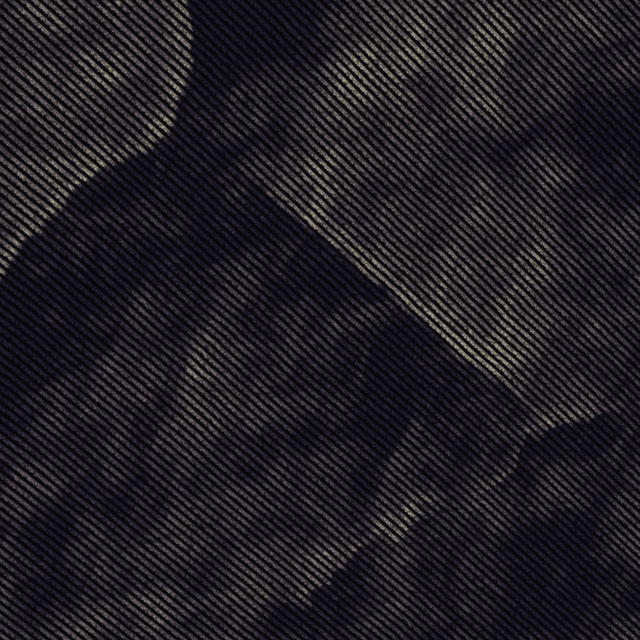
A Shadertoy shader for this texture:

```glsl
// Dark pinstriped cloth with diagonal threads, lit crests and soft shadowed folds.

const float STRIPE_COUNT = 88.0;    // stripes per canvas height, measured across
const float STRIPE_ANGLE = -0.732;  // direction the stripes run, in radians
const float STRIPE_FAN   = 0.12;    // change of direction over the canvas
const float STRIPE_BEND  = 0.003;   // how far the folds push the stripes
const float WEAVE_SCALE  = 200.0;   // thread knots per canvas height
const float WEAVE_DEPTH  = 0.95;
const float CLOTH_RELIEF = 0.27;    // strength of the broad wrinkles
const float CREASE_RELIEF = 0.22;   // strength of the small creases
const float BASE_LIGHT   = 0.37;

const vec3 GAP_COLOR    = vec3(0.032, 0.025, 0.040);
const vec3 SHADOW_COLOR = vec3(0.088, 0.086, 0.135);
const vec3 MAUVE_COLOR  = vec3(0.285, 0.250, 0.276);
const vec3 CREAM_COLOR  = vec3(0.490, 0.475, 0.415);

vec2 hash2(vec2 cell) {
    vec3 h = fract(cell.xyx * vec3(0.1031, 0.1030, 0.0973));
    h += dot(h, h.yzx + 33.33);
    return fract((h.xx + h.yz) * h.zy);
}

// Distance to the nearest scattered knot
float cellular(vec2 p) {
    vec2 cell = floor(p), f = fract(p);
    float nearest = 2.0;
    for (int j = -1; j <= 1; j++)
        for (int i = -1; i <= 1; i++) {
            vec2 o = vec2(i, j);
            nearest = min(nearest, length(o + hash2(cell + o) - f));
        }
    return nearest;
}

// Layered, self-warped sines, roughly -1 to 1
float wrinkles(vec2 p) {
    float sum = 0.0, amp = 0.5;
    for (int i = 0; i < 6; i++) {
        p += 0.5 * sin(p.yx * 1.3 + float(i) * 1.9);
        sum += amp * sin(p.x + 0.7) * sin(p.y + 1.1);
        p = mat2(1.7, 0.5, -0.5, 1.7) * p;
        amp *= 0.7;
    }
    return sum;
}

// Bright crest on the positive side of an edge, falling shadow on the other
float fold(float d, float crest, float crestWidth, float shade, float shadeWidth) {
    float lit = smoothstep(-0.008, 0.008, d);
    float glow = crest * exp(-max(d, 0.0) / crestWidth);
    float dark = shade * exp(min(d, 0.0) / shadeWidth);
    return mix(-dark, glow, lit);
}

float blob(vec2 p, vec2 center, float radius) {
    vec2 q = (p - center) / radius;
    return exp(-dot(q, q));
}

// Light on the cloth; s holds the position along and across the stripes
float clothLight(vec2 p, vec2 s) {
    float relief = wrinkles(s * vec2(15.0, 9.0) + 1.5);
    float creases = wrinkles(s * vec2(46.0, 28.0) + 5.0);
    float ripple = 0.025 * wrinkles(p * 26.0 + 3.0);
    float light = BASE_LIGHT + CLOTH_RELIEF * relief + CREASE_RELIEF * creases;

    // Curved upper-left fold, its crest thin below and broad above
    vec2 q = p - vec2(0.0, 0.57);
    float along = dot(q, vec2(0.66, 0.75));
    float bulge = (along - 0.33) / 0.10;
    float d = dot(q, vec2(-0.75, 0.66)) + 0.5 * ripple;
    d += 0.05 * exp(-bulge * bulge) - 0.09 * smoothstep(0.43, 0.55, along);
    float crestWidth = mix(0.013, 0.045, smoothstep(0.22, 0.42, along));
    light += fold(d, 0.46, crestWidth, 0.42, 0.13);

    // Long central fold running with the stripes
    q = p - vec2(0.45, 0.685);
    along = dot(q, vec2(0.77, -0.638));
    d = dot(q, vec2(0.638, 0.77)) + 0.5 * ripple + 0.012;
    float reach = smoothstep(-0.12, 0.03, along) * smoothstep(0.62, 0.36, along);
    light += reach * (fold(d, 0.24, 0.035, 0.12, 0.10) + fold(d, 0.28, 0.25, 0.18, 0.20));

    // Wavy lower-right fold, broken in the middle
    q = p - vec2(0.46, 0.06);
    along = dot(q, vec2(0.852, 0.522));
    d = dot(q, vec2(-0.522, 0.852)) + ripple - 0.007 - 0.014 * cos(22.0 * (along - 0.18));
    reach = smoothstep(-0.08, 0.06, along) * smoothstep(0.64, 0.50, along);
    reach *= 1.0 - 0.85 * blob(vec2(along, 0.0), vec2(0.31, 0.0), 0.04);
    light += reach * fold(d, 0.46, 0.025, 0.22, 0.07);

    // Broad pools of light and shade
    light += 0.15 * blob(p, vec2(0.08, 0.90), 0.24);
    light += 0.28 * blob(p, vec2(0.62, 0.96), 0.14);
    light += 0.05 * blob(p, vec2(0.22, 0.36), 0.17);
    light -= 0.40 * blob(p, vec2(0.43, 1.00), 0.10);
    light -= 0.28 * blob(p, vec2(0.97, 0.74), 0.15);
    light -= 0.22 * blob(p, vec2(0.02, 0.44), 0.12);
    light -= 0.16 * blob(p, vec2(0.88, 0.10), 0.20);
    return clamp(light, 0.0, 1.0);
}

void mainImage(out vec4 fragColor, in vec2 fragCoord) {
    vec2 p = fragCoord / iResolution.y;
    vec2 dir = vec2(cos(STRIPE_ANGLE), sin(STRIPE_ANGLE));
    vec2 s = vec2(dot(p - 0.5, dir), dot(p - 0.5, vec2(-dir.y, dir.x)));
    float light = clothLight(p, s);

    // Stripes fan out, bend with the cloth and fray at the knots
    float knot = 0.48 - cellular(p * WEAVE_SCALE);
    float bend = STRIPE_FAN * s.x * s.y + STRIPE_BEND * wrinkles(p * 5.0);
    float phase = (s.y + bend) * STRIPE_COUNT + 0.15 * knot;
    float stripe = smoothstep(0.05, 0.85, 0.5 + 0.5 * cos(6.28318 * phase));

    // Woven grain and a slight difference from stripe to stripe
    float weave = 1.0 + WEAVE_DEPTH * knot;
    float tone = 0.10 * (hash2(vec2(floor(phase + 0.5), 7.0)).x - 0.5);
    light = clamp(light + tone, 0.0, 1.0);

    vec3 thread = mix(SHADOW_COLOR, MAUVE_COLOR, smoothstep(0.02, 0.58, light));
    thread = mix(thread, CREAM_COLOR, smoothstep(0.46, 0.95, light));
    fragColor = vec4(mix(GAP_COLOR, thread * weave, stripe), 1.0);
}
```
